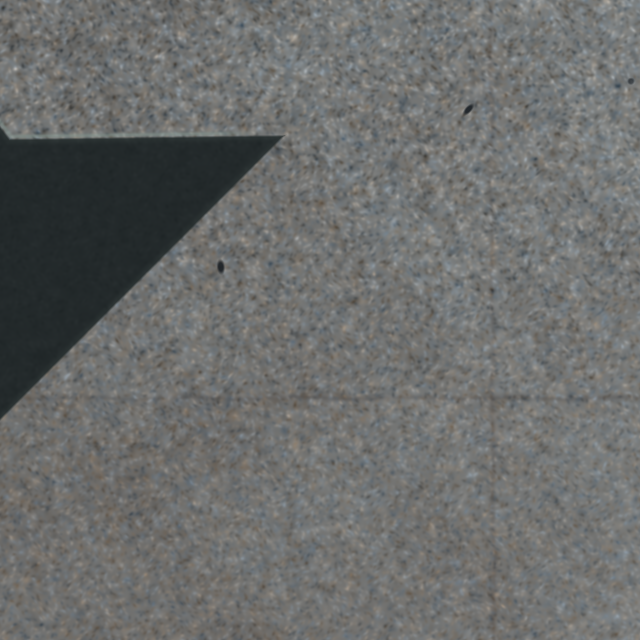
Reproduce this texture procedurally as a three.js fragment shader.

```glsl
// Speckled grey stone paving with faint joints and a dark pointed inlay at the left.
varying vec2 vUv;

const vec3 STONE_COOL = vec3(0.462, 0.478, 0.480);
const vec3 STONE_WARM = vec3(0.438, 0.428, 0.416);
const vec3 INLAY = vec3(0.137, 0.162, 0.167);
const vec3 RIM = vec3(0.50, 0.56, 0.54);
const vec3 CHIP = vec3(0.10, 0.12, 0.14);
const vec2 INLAY_TIP = vec2(0.444, 0.788);
const vec2 JOINT = vec2(0.769, 0.378);
const float COARSE_CELLS = 76.0;
const float FINE_CELLS = 145.0;
const float COARSE_GAIN = 0.066;
const float FINE_GAIN = 0.088;
const float TINT_GAIN = 0.022;
const float EDGE = 0.0024;

vec3 hash3(vec2 p) {
  vec3 q = fract(vec3(p.xyx) * vec3(0.1031, 0.1030, 0.0973));
  q += dot(q, q.yxz + 33.33);
  return fract((q.xxy + q.yzz) * q.zyx);
}

// Cellular grains: x is signed brightness, y is signed tint.
vec2 grains(vec2 p) {
  vec2 cell = floor(p);
  vec2 sum = vec2(0.0);
  for (int j = -1; j <= 1; j++) {
    for (int i = -1; i <= 1; i++) {
      vec2 id = cell + vec2(float(i), float(j));
      vec3 h = hash3(id + 17.0);
      vec2 d = p - id - h.xy;
      float turn = 6.2832 * h.z;
      d = mat2(cos(turn), -sin(turn), sin(turn), cos(turn)) * d;
      vec2 value = hash3(id + 211.0).xy * 2.0 - 1.0;
      sum += value * exp(-dot(d * d, vec2(3.2, 6.5)));
    }
  }
  return sum;
}

// Broad mottling from layered sines.
float mottle(vec2 p) {
  return (sin(p.x * 13.0 + 2.0 * sin(p.y * 9.0))
        + sin(p.y * 17.0 - p.x * 6.0 + 1.3)
        + sin(p.x * 29.0 + p.y * 23.0)) / 3.0;
}

// Soft elliptical chip, turned by an angle.
float chip(vec2 p, vec2 center, vec2 size, float angle) {
  vec2 d = p - center;
  float c = cos(angle), s = sin(angle);
  d = vec2(c * d.x + s * d.y, c * d.y - s * d.x) / size;
  return 1.0 - smoothstep(0.5, 1.35, length(d));
}

float inlayDistance(vec2 p) {
  float top = p.y - INLAY_TIP.y - 0.006 * (p.x / INLAY_TIP.x - 1.0);
  float notch = (p.y + 1.3 * p.x - 0.802) / 1.64;
  float slope = (p.x - p.y - INLAY_TIP.x + INLAY_TIP.y) * 0.7071;
  return max(min(top, notch), slope);
}

void main() {
  vec2 p = vUv;
  vec2 warp = 0.003 * vec2(sin(p.y * 61.0), sin(p.x * 53.0));
  vec2 coarse = grains((p + warp) * COARSE_CELLS);
  vec2 fine = grains((p - warp) * FINE_CELLS + 61.0);
  float patches = mottle(p);

  // Stone: cool toward the upper right, warmer and softer below.
  float cool = clamp(0.50 + 0.35 * (p.x - 0.5) + 0.35 * (p.y - 0.5) + 0.2 * patches, 0.0, 1.0);
  vec3 color = mix(STONE_WARM, STONE_COOL, cool);
  float contrast = mix(0.72, 1.15, smoothstep(0.1, 0.9, p.y));
  color += contrast * (COARSE_GAIN * coarse.x + FINE_GAIN * fine.x);
  color += TINT_GAIN * (coarse.y + fine.y) * vec3(1.0, 0.0, -1.0);
  color += 0.009 * patches + 0.03 * (p.x - 0.5);

  // Joints between slabs.
  vec2 offset = p - JOINT + 0.0015 * sin(p.yx * 37.0);
  offset.x += 0.006 * (p.y - 0.5);
  vec2 joint = exp(-pow(offset / 0.0042, vec2(2.0)));
  joint.y *= 0.6 + 0.4 * smoothstep(0.1, 0.6, p.x);
  color -= joint.x * vec3(0.035, 0.045, 0.050) + joint.y * vec3(0.050, 0.055, 0.055);

  // Dark chips.
  float chips = chip(p, vec2(0.732, 0.829), vec2(0.0045, 0.0105), -0.75);
  chips = max(chips, chip(p, vec2(0.345, 0.583), vec2(0.0055, 0.0105), 0.1));
  chips = max(chips, 0.7 * chip(p, vec2(0.986, 0.873), vec2(0.005), 0.0));
  color = mix(color, CHIP, 0.9 * chips);

  // Pale rim above the inlay, then the inlay itself.
  float d = inlayDistance(p);
  float rim = exp(-pow((d - 0.0045) / 0.0035, 2.0));
  rim *= step(0.76, p.y) * (1.0 - smoothstep(0.32, 0.43, p.x));
  color = mix(color, RIM + 0.05 * fine.x, 0.65 * rim);
  vec3 dark = INLAY + 0.010 * fine.x + 0.008 * coarse.x;
  dark += vec3(0.03, 0.035, 0.03) * smoothstep(-0.012, 0.0, d);
  color = mix(dark, color, smoothstep(-EDGE, EDGE, d));

  gl_FragColor = vec4(color, 1.0);
}
```
